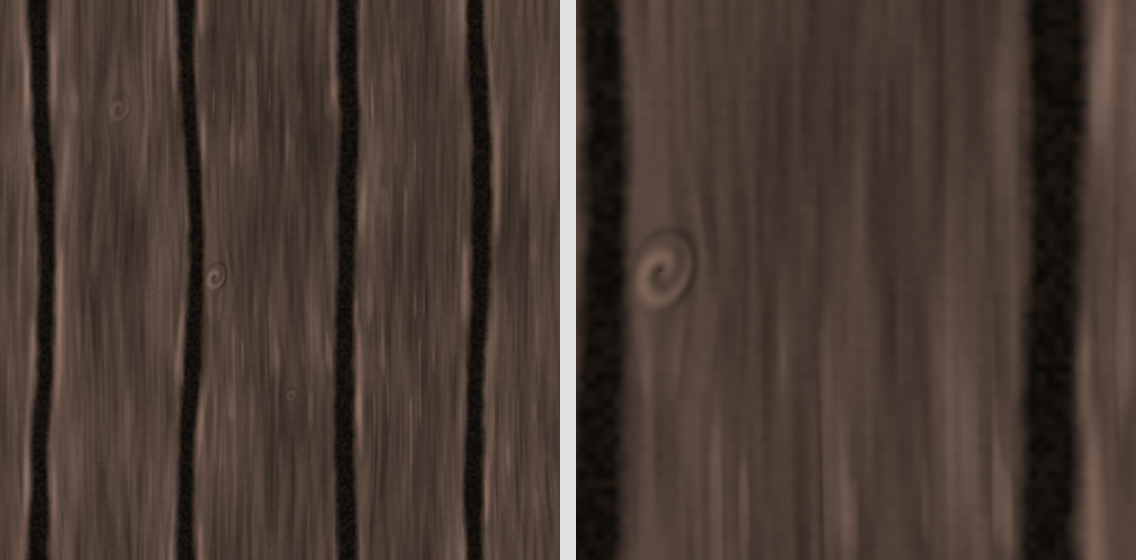
Left: the whole. Right: its middle third, enlarged.
Write a WebGL 2 fragment shader that draws this texture.

```glsl
#version 300 es
precision highp float;
// Four weathered vertical wooden planks parted by dark, gently bowed gaps.
// Stretched tileable noise makes the grain; the gaps and the spiral knots are
// distance fields that darken, light and bend it.
uniform vec2 u_resolution;
out vec4 fragColor;

const float TAU = 6.2831853;
const vec3 SHADOW_BROWN = vec3(0.15, 0.12, 0.10);
const vec3 WORN_BROWN = vec3(0.58, 0.465, 0.41);

// Gap: mean x, bow amount, height of the rightmost point, half width
const vec4 GAPS[4] = vec4[4](
    vec4(0.075, 0.007, 0.50, 0.0145), vec4(0.340, 0.009, 0.54, 0.0135),
    vec4(0.618, 0.005, 0.80, 0.0150), vec4(0.853, 0.007, 0.62, 0.0140));
// Knot: centre x, centre y, radius, strength
const vec4 KNOTS[3] = vec4[3](
    vec4(0.212, 0.806, 0.026, 0.55), vec4(0.384, 0.505, 0.025, 1.0),
    vec4(0.520, 0.295, 0.013, 0.65));

float hash(vec2 p, float seed) {
    vec3 q = fract(vec3(p.xyx + seed) * 0.1031);
    q += dot(q, q.yzx + 33.33);
    return fract((q.x + q.y) * q.z);
}

// Value noise, centred on zero, repeating over the unit square
float noise(vec2 uv, vec2 cells, float seed) {
    vec2 p = uv * cells;
    vec2 cell = floor(p);
    vec2 f = p - cell;
    f = f * f * (3.0 - 2.0 * f);
    vec2 a = mod(cell, cells);
    vec2 b = mod(cell + 1.0, cells);
    float low = mix(hash(a, seed), hash(vec2(b.x, a.y), seed), f.x);
    float high = mix(hash(vec2(a.x, b.y), seed), hash(b, seed), f.x);
    return mix(low, high, f.y) - 0.5;
}

float bell(float x, float width) {
    return exp(-x * x / (width * width));
}

// Signed distance to the nearest gap's centre line, and its half width
vec2 nearestGap(vec2 uv) {
    vec2 nearest = vec2(1.0);
    for (int i = 0; i < 4; i++) {
        vec4 gap = GAPS[i];
        vec2 lane = vec2(float(i) * 0.25, uv.y);
        float centre = gap.x + gap.y * cos(TAU * (uv.y - gap.z));
        centre += 0.005 * noise(lane, vec2(4.0, 9.0), 3.0);
        float d = fract(uv.x - centre + 0.5) - 0.5;
        float halfWidth = gap.w + 0.005 * noise(lane, vec2(4.0, 6.0), 8.0);
        if (abs(d) < abs(nearest.x)) nearest = vec2(d, halfWidth);
    }
    return nearest;
}

// Spreads the grain around each knot
vec2 bendGrain(vec2 uv) {
    vec2 bent = uv;
    bent.x += 0.012 * noise(uv, vec2(6.0, 4.0), 17.0);
    for (int i = 0; i < 3; i++) {
        vec2 d = uv - KNOTS[i].xy;
        bent.x -= 0.65 * d.x * bell(length(d * vec2(1.0, 0.6)), KNOTS[i].z * 1.3);
    }
    return bent;
}

// Tone of one knot: spiral rings, a dark rim and a dark heart
float knotTone(vec2 offset, float radius) {
    vec2 q = offset / radius * vec2(1.15, 0.9);
    q.x -= 0.25 * q.y;
    float r = length(q);
    float spiral = cos(r * 9.0 - atan(q.y, q.x) - 1.0);
    float body = 1.0 - smoothstep(0.55, 1.15, r);
    float rim = bell(r - 0.88, 0.13) * smoothstep(-1.0, 0.6, q.y + q.x);
    return body * (0.12 + 0.15 * spiral) - 0.24 * rim - 0.22 * bell(r, 0.2);
}

float grainTone(vec2 p) {
    float tone = 0.22 * noise(p, vec2(9.0, 5.0), 21.0);
    tone += 0.22 * noise(p, vec2(44.0, 4.0), 31.0);
    tone += 0.25 * noise(p, vec2(105.0, 7.0), 41.0);
    tone += 0.16 * noise(p, vec2(210.0, 15.0), 51.0);
    // Sparse pale scratches gathered in worn patches
    float worn = smoothstep(-0.15, 0.3, noise(p, vec2(7.0, 5.0), 61.0));
    float scratch = smoothstep(0.2, 0.45, noise(p, vec2(120.0, 11.0), 71.0));
    return tone + 0.22 * worn * scratch;
}

void main() {
    vec2 uv = gl_FragCoord.xy / u_resolution;
    vec2 grain = bendGrain(uv);
    vec2 gap = nearestGap(uv);
    float inset = abs(gap.x) - gap.y;
    float speckle = noise(uv, vec2(190.0, 190.0), 81.0);

    // Plank face, paler towards its rounded edges
    float tone = 0.33 + grainTone(grain) + 0.05 * speckle;
    tone += 0.17 * exp(-max(inset, 0.0) / 0.028);
    float chipped = smoothstep(-0.15, 0.3, noise(grain, vec2(36.0, 8.0), 91.0));
    tone += 0.36 * chipped * bell(inset - 0.012, 0.006);
    for (int i = 0; i < 3; i++) {
        tone += KNOTS[i].w * knotTone(uv - KNOTS[i].xy, KNOTS[i].z);
    }

    // Gap with a ragged, soft lip
    float ragged = inset + 0.004 * noise(uv, vec2(90.0, 40.0), 101.0);
    float open = 1.0 - smoothstep(-0.006, 0.009, ragged);
    tone = mix(tone, -0.17 + 0.16 * speckle, open);

    fragColor = vec4(mix(SHADOW_BROWN, WORN_BROWN, clamp(tone, -0.27, 1.1)), 1.0);
}
```
